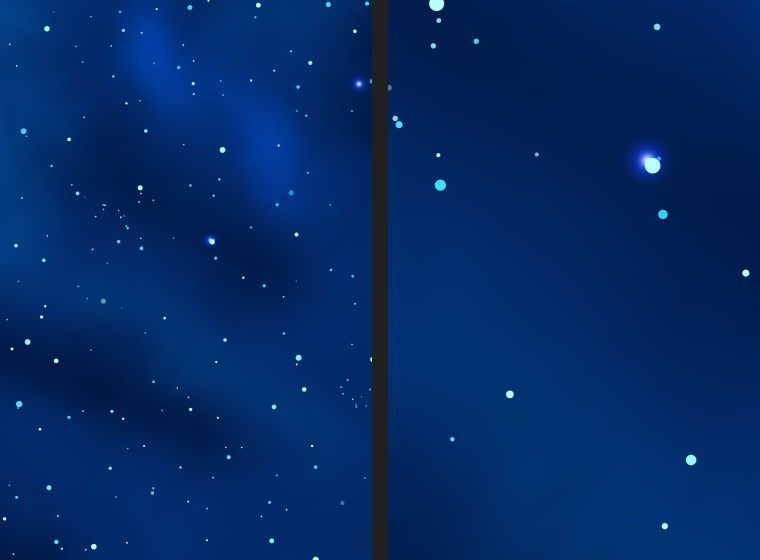
Left: the whole. Right: its middle third, enlarged.
This background is drawn by a Shadertoy shader. Its source:

```glsl
// Deep blue night sky: soft nebula haze, scattered cyan stars and two glowing stars.

// Lengths are in canvas heights.
const vec3 NAVY       = vec3(0.008, 0.165, 0.415);
const vec3 MIDNIGHT   = vec3(0.003, 0.095, 0.265);
const vec3 ROYAL      = vec3(0.005, 0.265, 0.700);
const vec3 TEAL       = vec3(0.012, 0.285, 0.560);
const vec3 STAR_PALE  = vec3(0.720, 1.000, 1.000);
const vec3 STAR_CYAN  = vec3(0.200, 0.850, 0.970);
const vec3 HALO       = vec3(0.060, 0.260, 1.000);
const float WARP      = 0.028;  // bending of the haze edges
const float MOTTLE    = 0.020;  // brightness variation of the haze
const float SMALL_CELL = 0.060;
const float LARGE_CELL = 0.090;
const int CLUSTER_STARS = 9;

vec3 hash3(vec2 c) {
    vec3 q = fract(c.xyx * vec3(0.1031, 0.1030, 0.0973));
    q += dot(q, q.yxz + 33.33);
    return fract((q.xxy + q.yzz) * q.zyx);
}

// Layered sines, each octave rotated and bent by the one before; about -1 to 1.
float waves(vec2 p) {
    float sum = 0.0, amp = 0.5;
    for (int i = 0; i < 5; i++) {
        sum += amp * sin(p.x + 1.3 * sin(p.y)) * cos(p.y + 0.7 * sin(p.x));
        p = mat2(1.36, 1.02, -1.02, 1.36) * p + 2.3 + sum;
        amp *= 0.55;
    }
    return sum;
}

// Soft elongated cloud around the segment a-b.
float streak(vec2 p, vec2 a, vec2 b, float width) {
    vec2 ab = b - a;
    float t = clamp(dot(p - a, ab) / dot(ab, ab), 0.0, 1.0);
    vec2 d = (p - a - ab * t) / width;
    return exp(-dot(d, d));
}

vec3 nebula(vec2 p) {
    vec2 q = p + WARP * vec2(waves(p * 9.0), waves(p * 9.0 + 17.0));
    float mist = waves(p * 11.0 + 5.0);
    float lumps = 0.70 + 0.30 * cos(32.0 * (q.x - 0.27)) + 0.2 * mist;
    vec3 col = NAVY;

    // Dark gaps
    float dark = 0.75 * streak(q, vec2(0.20, 0.71), vec2(0.46, 0.52), 0.085);
    dark += 0.90 * streak(q, vec2(0.00, 0.37), vec2(0.36, 0.26), 0.075);
    dark += 0.80 * streak(q, vec2(0.69, 0.95), vec2(0.68, 0.76), 0.090);
    dark += 0.85 * streak(q, vec2(0.00, 0.02), vec2(0.08, 0.00), 0.065);
    col = mix(col, MIDNIGHT, min(dark, 1.0));

    // Bright blue ridge, teal haze at the left and a faint lower band
    float ridge = streak(q, vec2(0.26, 0.93), vec2(0.53, 0.68), 0.075);
    col = mix(col, ROYAL, clamp(0.85 * ridge * lumps, 0.0, 1.0));
    float haze = streak(q, vec2(-0.03, 0.95), vec2(0.00, 0.62), 0.105);
    haze += 0.40 * streak(q, vec2(0.18, 0.46), vec2(0.27, 0.40), 0.075);
    haze += 0.35 * streak(q, vec2(0.44, 0.99), vec2(0.56, 0.95), 0.080);
    col = mix(col, TEAL, clamp(haze * (0.62 + 0.35 * mist), 0.0, 1.0));
    float band = streak(q, vec2(0.32, 0.38), vec2(0.56, 0.21), 0.065);
    col = mix(col, TEAL, 0.38 * band * (0.8 + 0.5 * mist));

    return col + MOTTLE * mist * vec3(0.1, 0.8, 1.6);
}

float disc(vec2 d, float radius) {
    float edge = 0.7 / iResolution.y;
    return 1.0 - smoothstep(radius - edge, radius + edge, length(d));
}

// One jittered star per occupied cell; x of the range is the smallest radius.
vec3 addStars(vec3 col, vec2 p, float cell, float density, vec2 range, float seed) {
    vec2 id = floor(p / cell);
    vec3 place = hash3(id + seed);
    vec3 look = hash3(id + seed + 71.0);
    vec2 centre = (id + 0.1 + 0.8 * place.xy) * cell;
    float radius = mix(range.x, range.y, look.x * look.x);
    vec3 tint = mix(STAR_PALE, STAR_CYAN, smoothstep(0.25, 0.9, look.y));
    float opacity = mix(0.40, 1.0, smoothstep(0.0, 0.25, look.z));
    return mix(col, tint, step(place.z, density) * opacity * disc(p - centre, radius));
}

// Loose knot of tiny stars.
vec3 addCluster(vec3 col, vec2 p, vec2 centre, vec2 spread) {
    for (int i = 0; i < CLUSTER_STARS; i++) {
        vec3 h = hash3(vec2(float(i) * 3.7, centre.x * 90.0));
        vec2 d = p - centre - (h.xy - 0.5) * spread;
        col = mix(col, STAR_PALE, 0.8 * disc(d, mix(0.0008, 0.0017, h.z)));
    }
    return col;
}

// White core inside a blue halo.
vec3 addGlow(vec3 col, vec2 d, float size) {
    float r = length(d) / size;
    col = mix(col, HALO, 0.95 * exp(-r * r * 1.6));
    return mix(col, vec3(0.88, 0.95, 1.0), exp(-r * r * 9.0));
}

void mainImage(out vec4 fragColor, in vec2 fragCoord) {
    vec2 p = fragCoord / iResolution.y;
    vec3 col = nebula(p);

    // Star layers
    col = addStars(col, p, SMALL_CELL, 0.58, vec2(0.0012, 0.0026), 11.0);
    col = addStars(col, p + 0.031, LARGE_CELL, 0.60, vec2(0.0028, 0.0056), 43.0);
    col = addCluster(col, p, vec2(0.630, 0.295), vec2(0.075, 0.055));
    col = addCluster(col, p, vec2(0.215, 0.625), vec2(0.090, 0.060));

    // Glowing stars, the second with a close companion
    col = addGlow(col, p - vec2(0.641, 0.850), 0.0125);
    col = addGlow(col, p - vec2(0.376, 0.571), 0.0105);
    col = mix(col, STAR_PALE, disc(p - vec2(0.379, 0.568), 0.0046));

    fragColor = vec4(clamp(col, 0.0, 1.0), 1.0);
}
```
